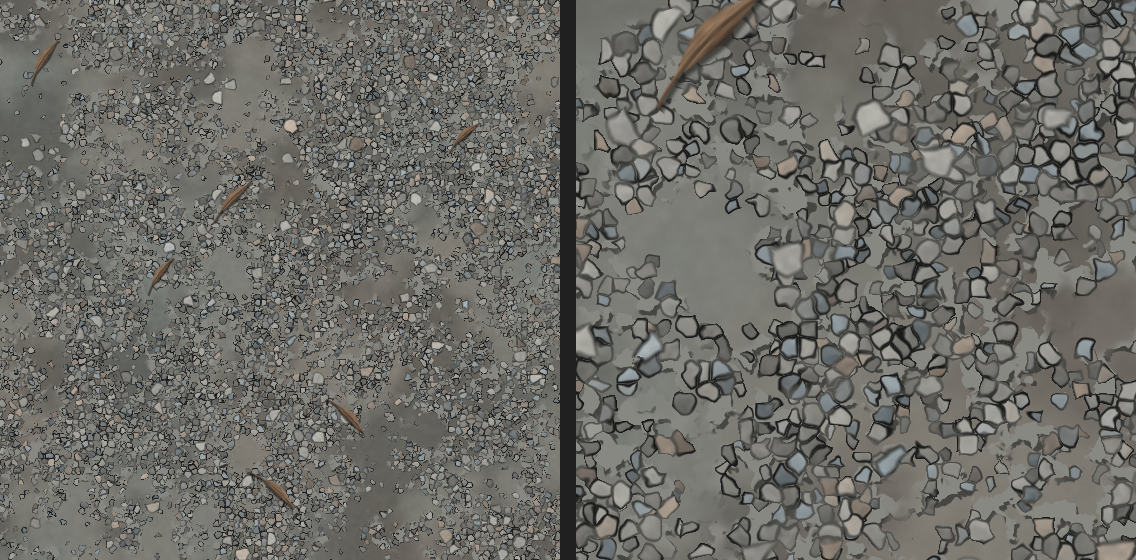
Left, the full canvas; right, a detail of the centre.
This texture is drawn by a Shadertoy shader. Its source:

```glsl
// Weathered gravel: packed angular grains with dark gaps around bare dirt patches,
// ragged crumbs, a few larger pebbles and dry leaves.
// Grains are Voronoi cells on a noise-warped plane; fbm noise sets where they lie.

const vec3 DIRT_DARK = vec3(0.385, 0.380, 0.358);
const vec3 DIRT_PALE = vec3(0.490, 0.490, 0.462);
const vec3 GAP_BLACK = vec3(0.085, 0.087, 0.085);
const vec3 GAP_GREY = vec3(0.315, 0.313, 0.300);
const vec3 LEAF_TAN = vec3(0.52, 0.42, 0.33);
const vec3 LEAF_BROWN = vec3(0.27, 0.21, 0.16);

struct Grain {
    float edge;   // distance to the cell border, in cells
    vec2 center;  // cell point, in cells
    vec3 random;
};

vec3 hash3(vec2 p) {
    vec3 q = fract(vec3(p.xyx) * vec3(0.1031, 0.1030, 0.0973));
    q += dot(q, q.yxz + 33.33);
    return fract((q.xxy + q.yzz) * q.zyx);
}

float noise(vec2 p) {
    vec2 i = floor(p), f = fract(p);
    f = f * f * (3.0 - 2.0 * f);
    float low = mix(hash3(i).x, hash3(i + vec2(1, 0)).x, f.x);
    float high = mix(hash3(i + vec2(0, 1)).x, hash3(i + vec2(1, 1)).x, f.x);
    return mix(low, high, f.y);
}

float fbm(vec2 p) {
    float sum = 0.0, weight = 0.533;
    for (int i = 0; i < 4; i++) {
        sum += weight * noise(p);
        p = mat2(1.6, 1.2, -1.2, 1.6) * p + 17.3;
        weight *= 0.5;
    }
    return sum;
}

// How thickly gravel covers the dirt, 0 to 1
float gravelDensity(vec2 uv) {
    float cover = 0.62 * fbm(uv * 5.0 + 3.7) + 0.38 * fbm(uv * 21.0 + 40.0);
    return smoothstep(0.36, 0.59, cover);
}

Grain nearestGrain(vec2 p, float seed) {
    vec2 cell = floor(p), first = p, second = p;
    float near1 = 9.0, near2 = 9.0;
    vec3 random = vec3(0.0);
    for (int y = -1; y <= 1; y++)
    for (int x = -1; x <= 1; x++) {
        vec2 id = cell + vec2(x, y);
        vec3 h = hash3(id + seed);
        vec2 point = id + 0.1 + 0.8 * h.xy;
        float d = distance(p, point);
        if (d < near1) {
            near2 = near1; second = first;
            near1 = d; first = point;
            random = hash3(id + seed + 71.7);
        } else if (d < near2) {
            near2 = d; second = point;
        }
    }
    float border = (near2 * near2 - near1 * near1) / (2.0 * max(distance(first, second), 0.05));
    return Grain(min(border, 0.62 - near1), first, random);
}

vec3 stoneColor(vec3 random, float brightness) {
    vec3 tint = mix(vec3(1.0, 0.995, 0.955), vec3(0.94, 1.01, 1.04), smoothstep(0.68, 0.9, random.z));
    tint = mix(tint, vec3(1.07, 0.98, 0.89), smoothstep(0.18, 0.04, random.z));
    return brightness * tint;
}

// Paints one layer of stones; gap is the inset of a stone, rim the dark band around it
vec3 addStones(vec3 base, vec2 uv, float scale, float gap, float rim, vec2 chance, vec2 tones, float seed) {
    Grain g = nearestGrain(uv * scale, seed);
    float cover = mix(chance.x, chance.y, gravelDensity(g.center / scale));
    float present = step(g.random.x, cover);
    float inset = gap * mix(0.7, 1.4, g.random.z);
    float body = smoothstep(inset - 0.07, inset + 0.08, g.edge);
    float outer = smoothstep(inset - rim - 0.06, inset - rim + 0.06, g.edge);
    vec2 offset = uv * scale - g.center;
    float light = mix(tones.x, tones.y, g.random.y) + 0.05 * dot(offset, vec2(-0.5, 0.8));
    light += 0.07 * (noise(uv * 240.0 + seed) - 0.5);
    float depth = smoothstep(0.25, 0.8, noise(uv * 75.0 + seed));
    vec3 color = mix(mix(GAP_GREY, GAP_BLACK, depth), stoneColor(g.random, light), body);
    return mix(base, color, present * outer);
}

vec3 dirtColor(vec2 uv) {
    vec3 color = mix(DIRT_DARK, DIRT_PALE, smoothstep(0.3, 0.65, fbm(uv * 9.0 + 11.0)));
    float warmth = fbm(uv * 4.0 + 60.0) - 0.5;
    color *= 1.0 + warmth * vec3(0.12, -0.03, -0.07);
    return color + 0.04 * (fbm(uv * 130.0) - 0.5);
}

// Ragged bits too small to read as stones
vec3 addCrumbs(vec3 base, vec2 uv, float amount) {
    float height = fbm(uv * 88.0 + 5.0);
    float lowerSide = fbm((uv + vec2(-0.0022, 0.0028)) * 88.0 + 5.0);
    float top = smoothstep(0.53, 0.57, height);
    float shade = smoothstep(0.53, 0.59, lowerSide) * (1.0 - top);
    vec3 color = mix(base, vec3(0.22, 0.22, 0.21), 0.8 * shade);
    color = mix(color, vec3(0.535, 0.535, 0.512), top);
    return mix(base, color, amount);
}

vec3 addLeaf(vec3 base, vec2 uv, vec2 center, float angle, float halfLength) {
    vec2 axis = vec2(cos(angle), sin(angle));
    vec2 p = vec2(dot(uv - center, axis), dot(uv - center, vec2(-axis.y, axis.x))) / halfLength;
    p.y += 0.14 * p.x * p.x - 0.05;
    float blade = 0.17 * max(1.0 - pow(abs(p.x - 0.15) / 0.75, 1.5), 0.0);
    float width = max(blade, 0.025 * step(abs(p.x), 1.0));
    float shadow = smoothstep(0.06, -0.02, abs(p.y + 0.05) - width) * step(abs(p.x), 1.0);
    float body = smoothstep(0.025, -0.025, abs(p.y) - width) * step(abs(p.x), 1.0);
    float vein = smoothstep(0.05, 0.01, abs(p.y + 0.02));
    vec3 color = mix(LEAF_TAN, LEAF_BROWN, max(0.65 * vein, smoothstep(0.0, -0.16, p.y)));
    color *= 0.85 + 0.3 * noise(p * vec2(6.0, 30.0) + center * 90.0);
    return mix(mix(base, GAP_BLACK, 0.6 * shadow), color, body);
}

void mainImage(out vec4 fragColor, in vec2 fragCoord) {
    vec2 uv = fragCoord / iResolution.y;
    vec2 ragged = vec2(noise(uv * 170.0), noise(uv * 170.0 + 50.0)) - 0.5;
    vec2 ground = uv + 0.0045 * ragged;
    float density = gravelDensity(ground);

    vec3 color = dirtColor(uv);
    color = addCrumbs(color, ground, smoothstep(0.08, 0.4, density));
    color = addStones(color, ground, 118.0, 0.11, 0.14, vec2(0.03, 0.5), vec2(0.38, 0.60), 13.0);
    color = addStones(color, ground, 84.0, 0.10, 0.12, vec2(0.02, 0.62), vec2(0.40, 0.65), 37.0);
    color = addStones(color, uv + 0.002 * ragged, 38.0, 0.19, 0.05, vec2(0.04, 0.13), vec2(0.43, 0.72), 91.0);

    // Dry leaves, most of them leaning up to the right
    for (int i = 0; i < 6; i++) {
        float k = float(i);
        vec3 h = hash3(vec2(k, 8.0));
        vec2 center = 0.06 + 0.88 * fract(vec2(0.40, 0.66) + k * vec2(0.618, 0.283));
        float angle = (mod(k, 3.0) == 2.0 ? -0.8 : 0.95) + 0.4 * (h.x - 0.5);
        color = addLeaf(color, uv, center, angle, mix(0.036, 0.052, h.y));
    }
    fragColor = vec4(color, 1.0);
}
```
